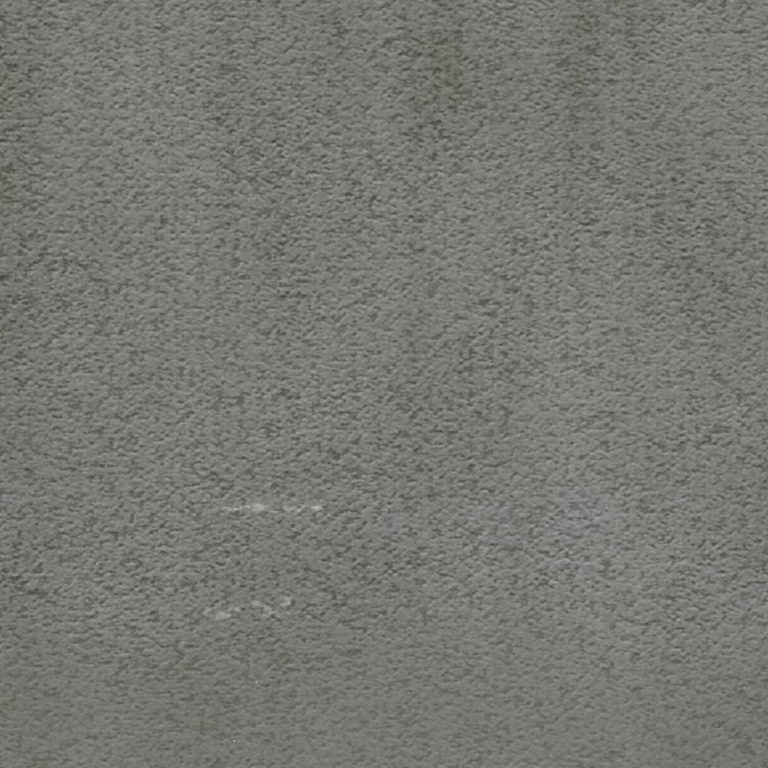
A WebGL 1 fragment shader for this texture:

```glsl
precision highp float;
// Weathered grey concrete: fine lit grain and dark pits over soft stains,
// faint vertical run-off streaks, pale dusty patches and two chalky scuffs.
// Everything is layered value noise, in units of the canvas height.

#define BASE_TONE 0.486
#define GRAIN_CELLS 185.0
#define RELIEF 0.165
#define PIT_DEPTH 0.088
#define SPECK 0.085
#define STAIN 0.065
#define STREAK 0.03
#define DUST 0.022
#define SCUFF 0.17
#define GLINT 0.22

uniform vec2 u_resolution;

float hash(vec2 p) {
  return fract(sin(dot(p, vec2(127.1, 311.7))) * 43758.5453);
}

float noise(vec2 p) {
  vec2 cell = floor(p);
  vec2 f = fract(p);
  f = f * f * (3.0 - 2.0 * f);
  float low = mix(hash(cell), hash(cell + vec2(1.0, 0.0)), f.x);
  float high = mix(hash(cell + vec2(0.0, 1.0)), hash(cell + vec2(1.0, 1.0)), f.x);
  return mix(low, high, f.y);
}

float fbm(vec2 p) {
  float sum = 0.0;
  float weight = 0.5;
  for (int i = 0; i < 4; i++) {
    sum += weight * noise(p);
    p = mat2(1.6, 1.2, -1.2, 1.6) * p + 7.3;
    weight *= 0.5;
  }
  return sum / 0.9375;
}

// Height of the gritty surface, slightly wider than tall.
float grit(vec2 uv) {
  vec2 p = uv * GRAIN_CELLS * vec2(0.82, 1.1);
  vec2 turned = mat2(0.8, 0.6, -0.6, 0.8) * p;
  return 0.55 * noise(p) + 0.45 * noise(turned * 1.45 + 31.7);
}

// A broken, nearly level scrape of pale dust.
float scuff(vec2 uv, vec2 center, float halfLength, float halfWidth, float tilt) {
  vec2 d = uv - center;
  d.y -= tilt * d.x + 0.006 * (noise(uv * 45.0) - 0.5);
  float along = 1.0 - smoothstep(0.7, 1.0, abs(d.x) / halfLength);
  float across = 1.0 - smoothstep(0.2, 1.0, abs(d.y) / halfWidth);
  float broken = smoothstep(0.42, 0.66, fbm(uv * vec2(75.0, 130.0)));
  return along * across * broken;
}

// Rare small bright mineral points.
float glints(vec2 uv) {
  vec2 p = uv * 130.0;
  vec2 cell = floor(p);
  vec2 spot = 0.3 + 0.4 * vec2(hash(cell + 3.1), hash(cell + 8.7));
  float radius = length(fract(p) - spot);
  return step(0.998, hash(cell + 17.0)) * (1.0 - smoothstep(0.08, 0.3, radius));
}

void main() {
  vec2 uv = gl_FragCoord.xy / u_resolution.y;

  // Broad stains, and streaks that fade out below the middle.
  float stain = fbm(uv * vec2(6.5, 4.5) + 4.0) - 0.5;
  float streak = noise(vec2(uv.x * 24.0, uv.y * 2.2)) - 0.5;
  streak += 0.5 * (noise(vec2(uv.x * 57.0, uv.y * 4.0) + 9.0) - 0.5);
  streak *= mix(0.3, 1.0, smoothstep(0.35, 0.8, uv.y));

  // Pale dust gathers in a band above the smoother foot of the wall.
  float band = smoothstep(0.08, 0.25, uv.y) * (1.0 - smoothstep(0.3, 0.55, uv.y));
  float dust = smoothstep(0.46, 0.72, fbm(uv * vec2(7.0, 9.0) + 21.0));
  dust *= mix(0.4, 1.0, band);

  // Grain lit from above; roughness varies in patches.
  float roughness = mix(0.6, 1.0, smoothstep(0.04, 0.26, uv.y));
  roughness *= 0.78 + 0.44 * fbm(uv * 11.0 + 13.0);
  float height = grit(uv);
  float relief = height - grit(uv + vec2(-0.0008, 0.0026));
  float pit = 1.0 - smoothstep(0.17, 0.54, height);
  float speck = noise(uv * vec2(290.0, 330.0) + 5.0) - 0.5;

  float tone = BASE_TONE + STAIN * stain + STREAK * streak + DUST * (dust - 0.25);
  tone += roughness * (RELIEF * relief - PIT_DEPTH * pit + SPECK * speck);
  tone -= 0.008 * (1.0 - smoothstep(0.04, 0.26, uv.y));

  float marks = scuff(uv, vec2(0.355, 0.338), 0.075, 0.006, 0.01);
  marks += 0.9 * scuff(uv, vec2(0.34, 0.208), 0.085, 0.014, 0.12);
  tone += SCUFF * marks + GLINT * glints(uv);

  // Dark pits are olive, pale dust is cooler.
  float blue = mix(0.91, 0.965, smoothstep(0.33, 0.54, tone));
  vec3 color = tone * vec3(0.997, 1.003, blue);
  color += dust * band * vec3(-0.004, 0.0, 0.01);
  gl_FragColor = vec4(color, 1.0);
}
```
